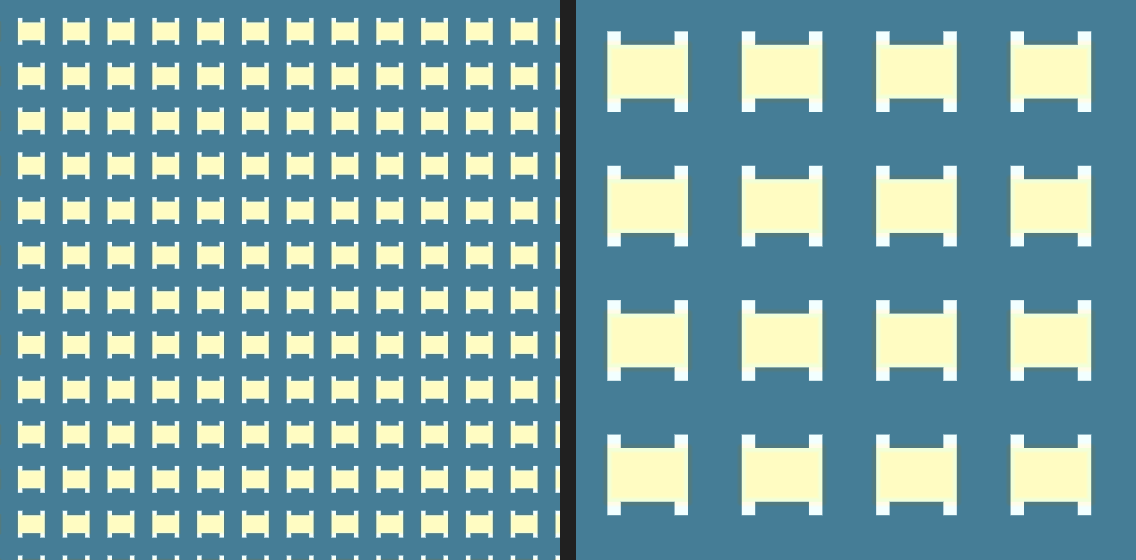
Left: the whole. Right: its middle third, enlarged.
A Shadertoy shader for this pattern:

```glsl
float boxDistance(vec2 p, vec2 halfSize) {
    vec2 d = abs(p) - halfSize;
    return length(max(d, 0.0)) + min(max(d.x, d.y), 0.0);
}

float coverage(float dist, float pixel) {
    return clamp(0.5 - dist / pixel, 0.0, 1.0);
}

void mainImage(out vec4 fragColor, in vec2 fragCoord) {
    // Grid anchored at the top left: 12.5 cells, each 10 units wide
    float pixel = 125.0 / iResolution.y;
    vec2 grid = vec2(fragCoord.x, iResolution.y - fragCoord.y) * pixel;
    vec2 p = abs(mod(grid - 2.0, 10.0) - 5.0);

    // Spool: a wide body with a post at each side
    float body = boxDistance(p, vec2(3.0, 2.0));
    float posts = boxDistance(p - vec2(2.5, 0.0), vec2(0.5, 3.0));
    float spool = coverage(min(body, posts), pixel);

    // Cream body with white post tips
    vec3 ink = mix(vec3(0.95, 1.0, 1.0), vec3(1.0, 0.99, 0.76), coverage(p.y - 2.0, pixel));
    vec3 color = mix(vec3(0.27, 0.49, 0.59), ink, spool);

    // Soft colour bleed across the rim of the body
    float bleed = 1.0 - smoothstep(0.15, 0.45, abs(body));
    float side = 1.0 - 2.0 * coverage(body, pixel);
    color += vec3(0.05, -0.01, -0.09) * bleed * side;

    fragColor = vec4(clamp(color, 0.0, 1.0), 1.0);
}
```
